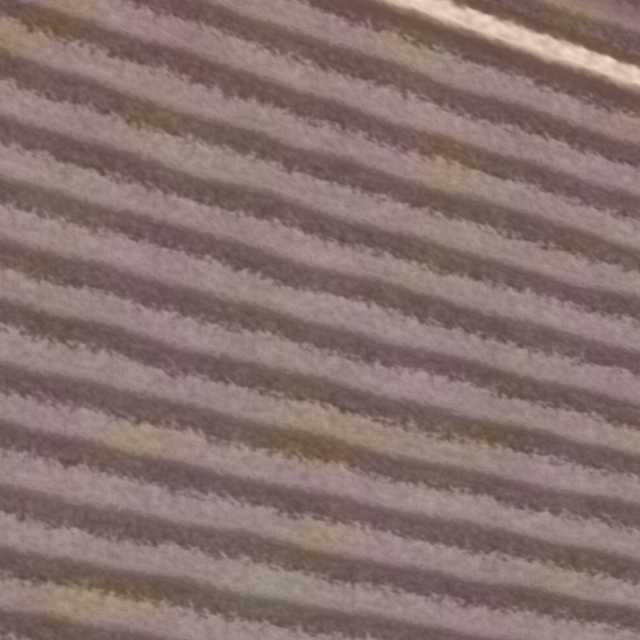
A three.js fragment shader for this texture:

```glsl
// Ribbed, worn surface: soft dark grooves fan gently downhill to the right,
// with one pale ridge in the upper right corner. A groove coordinate k is
// solved from the fan; streaky gradient noise in (x, k) frays and mottles it.

#define LEFT_START 0.0065    // first groove below the top, on the left edge
#define RIGHT_START 0.3255   // the same groove on the right edge
#define LEFT_PITCH 0.0964    // groove spacing on the left edge
#define RIGHT_PITCH 0.0807   // groove spacing on the right edge
#define GRAIN vec2(72.0, 8.0) // grain cells across, and per groove
#define FRAY 0.20            // raggedness of the groove edges
#define MOTTLE 0.11          // brightness of the grain
#define RIDGE_K -2.50        // groove coordinate of the pale ridge
#define DARK vec3(0.425, 0.358, 0.347)
#define LIGHT vec3(0.603, 0.535, 0.527)
#define RIDGE vec3(0.86, 0.77, 0.71)
#define BROWN vec3(0.39, 0.285, 0.235)

varying vec2 vUv;

vec2 randomGradient(vec2 cell) {
  vec3 q = fract(cell.xyx * vec3(0.1031, 0.1030, 0.0973));
  q += dot(q, q.yzx + 33.33);
  float angle = 6.28318 * fract((q.x + q.y) * q.z);
  return vec2(cos(angle), sin(angle));
}

// Gradient noise, roughly -0.7 to 0.7
float noise(vec2 p) {
  vec2 i = floor(p);
  vec2 f = p - i;
  vec2 u = f * f * f * (f * (f * 6.0 - 15.0) + 10.0);
  vec2 e = vec2(0.0, 1.0);
  float bottom = mix(dot(randomGradient(i), f),
                     dot(randomGradient(i + e.yx), f - e.yx), u.x);
  float top = mix(dot(randomGradient(i + e), f - e),
                  dot(randomGradient(i + e.yy), f - e.yy), u.x);
  return mix(bottom, top, u.y);
}

// Integer values lie on the groove centres, counted downwards
float grooveCoordinate(vec2 uv) {
  float start = mix(LEFT_START, RIGHT_START, uv.x);
  float pitch = mix(LEFT_PITCH, RIGHT_PITCH, uv.x);
  float sag = 0.018 * uv.x * (1.0 - uv.x);
  return (1.0 - uv.y - start - sag) / pitch;
}

float line(float k, float centre, float halfWidth) {
  return 1.0 - smoothstep(halfWidth * 0.45, halfWidth, abs(k - centre));
}

void main() {
  float k = grooveCoordinate(vUv);
  vec2 p = vec2(vUv.x, k);

  // Fine grain, longer streaks and slow drift
  float grain = noise(p * GRAIN + 17.0);
  float speck = noise(p * GRAIN * 1.7 + 71.0);
  float streak = noise(p * GRAIN * vec2(0.35, 0.55) + 43.0);
  float drift = noise(vUv * 7.0 + 5.0);

  // Grooves with frayed edges
  float wobble = 0.10 * noise(vec2(vUv.x * 9.0, k * 0.8) + 29.0);
  float frayed = k + wobble + FRAY * (0.55 * grain + 0.35 * speck + 0.3 * streak);
  frayed += 0.14 * (1.0 - smoothstep(-2.7, -2.4, k));
  float height = 0.5 - 0.5 * cos(6.28318 * frayed);
  float rib = smoothstep(0.12, 0.78, height);
  vec3 colour = mix(DARK, LIGHT, rib);

  // Grain, dark crumbs along the ribs and broad shading
  colour += MOTTLE * (0.5 * grain + 0.45 * speck + 0.4 * streak);
  float crumbs = smoothstep(0.25, 0.5, speck - 0.4 * grain);
  colour -= 0.075 * crumbs * rib * (1.0 - 0.5 * height);
  colour += 0.035 * drift;

  // Warm, ochre and violet stains
  float ochre = smoothstep(0.1, 0.5, noise(vUv * vec2(5.0, 8.0) + 61.0));
  float violet = noise(vUv * 6.0 + 83.0);
  colour += ochre * vec3(0.015, 0.008, -0.045);
  colour += violet * vec3(0.012, -0.018, 0.022);
  float upper = smoothstep(0.45, 1.0, vUv.y);
  colour += upper * vec3(0.008, -0.008, -0.014);
  float corner = smoothstep(-3.3, -3.8, k) * 0.0 + 1.0 - smoothstep(-3.8, -3.3, k);
  colour = mix(colour, vec3(0.45, 0.34, 0.36), 0.6 * corner);

  // Pale ridge between brown creases
  float ridgeK = k + 0.07 * streak + 0.05 * grain;
  colour = mix(colour, BROWN, 0.75 * line(ridgeK, -2.84, 0.17));
  colour = mix(colour, BROWN, 0.45 * line(ridgeK, -2.12, 0.24));
  colour = mix(colour, vec3(0.66, 0.53, 0.46), 0.75 * line(ridgeK, RIDGE_K, 0.33));
  float ridge = line(ridgeK, RIDGE_K - 0.02, 0.25);
  colour = mix(colour, RIDGE + 0.10 * (grain + streak), ridge);

  gl_FragColor = vec4(clamp(colour, 0.0, 1.0), 1.0);
}
```
